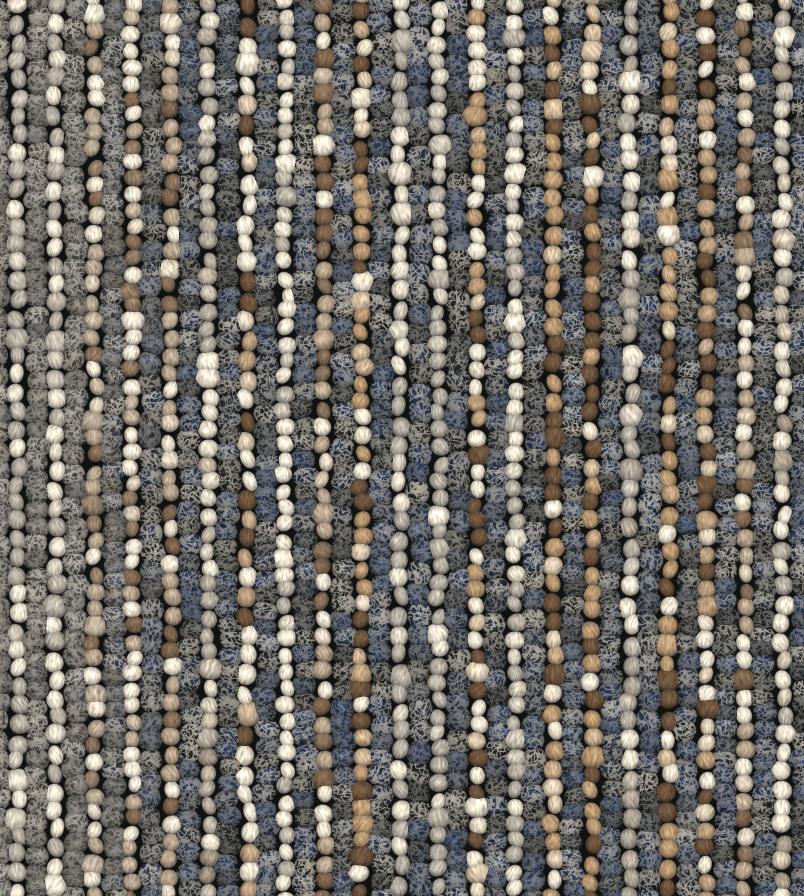
This texture is drawn by a Shadertoy shader. Its source:

```glsl
// Loop-pile carpet: columns of pale beads between columns of dark, hairy yarn.
#define COLUMNS 21.0      // bead columns across the canvas
#define ROWS 51.0         // average tufts down the canvas
#define OFFSET 0.41       // sideways shift, in strands
#define JITTER 0.28       // scatter of each tuft
#define FIBRE_WIDTH 0.17  // thickness of the loose hairs
#define CREAM vec3(0.97, 0.93, 0.85)
#define STONE vec3(0.73, 0.70, 0.65)
#define TAN vec3(0.74, 0.61, 0.46)
#define BROWN vec3(0.44, 0.34, 0.25)
#define CHARCOAL vec3(0.15, 0.16, 0.16)
#define NAVY vec3(0.17, 0.22, 0.31)
#define TAUPE vec3(0.39, 0.37, 0.34)

struct Tuft {
    float top;    // height used to decide which tuft is visible
    float depth;  // 1 at the crown, 0 at the rim
    float up;     // vertical position inside the tuft
    vec2 local;   // rotated coordinates inside the tuft
    vec2 id;      // strand and row
};

vec2 hash2(vec2 p) {
    vec3 q = fract(p.xyx * vec3(0.1031, 0.1030, 0.0973));
    q += dot(q, q.yzx + 33.33);
    return fract((q.xx + q.yz) * q.zy);
}

float corner(vec2 cell, vec2 f, vec2 o) {
    return dot(hash2(cell + o) * 2.0 - 1.0, f - o);
}

float gradientNoise(vec2 p) {
    vec2 i = floor(p), f = fract(p);
    vec2 u = f * f * f * (f * (f * 6.0 - 15.0) + 10.0);
    vec2 e = vec2(0.0, 1.0);
    return mix(mix(corner(i, f, e.xx), corner(i, f, e.yx), u.x),
               mix(corner(i, f, e.xy), corner(i, f, e.yy), u.x), u.y);
}

mat2 rotation(float a) {
    return mat2(cos(a), sin(a), -sin(a), cos(a));
}

bool isBead(float strand) {
    return mod(strand, 2.0) < 0.5;
}

// Thin curled lines along the zero crossings of warped noise.
float fibres(vec2 p) {
    p += 0.7 * vec2(gradientNoise(p * 0.8), gradientNoise(p * 0.8 + 17.0));
    return 1.0 - smoothstep(0.0, FIBRE_WIDTH, abs(gradientNoise(p)));
}

// Topmost of the jittered ellipsoids around q.
Tuft findTuft(vec2 q) {
    Tuft best = Tuft(0.0, 0.0, 0.0, vec2(0.0), floor(q));
    for (float i = -1.0; i <= 1.0; i++) {
        float strand = floor(q.x) + i;
        bool bead = isBead(strand);
        vec2 trait = hash2(vec2(strand, 7.0));
        float y = q.y * mix(0.88, 1.12, trait.x) + trait.y * 10.0;
        float x = q.x - strand - 0.5 + 0.2 * gradientNoise(vec2(strand * 3.7, q.y * 0.25));
        for (float j = -1.0; j <= 1.0; j++) {
            vec2 id = vec2(strand, floor(y) + j);
            vec2 r = hash2(id), s = hash2(id + 91.0);
            vec2 size = bead ? vec2(mix(0.38, 0.62, s.x), 0.58) : vec2(0.66, 0.74);
            if (bead && s.x > 0.92) size *= 1.2;
            vec2 d = vec2(x, y - id.y - 0.5) - (r - 0.5) * JITTER;
            float up = d.y;
            d = rotation((s.y - 0.5) * (bead ? 1.0 : 1.8)) * d / size;
            float depth = 1.0 - dot(d, d);
            float top = depth + 0.2 * r.y * step(0.0, depth);
            if (top > best.top) best = Tuft(top, max(depth, 0.0), up, d, id);
        }
    }
    return best;
}

// Beads: each strand leans to its own tone, each bead varies around it.
vec3 beadColour(Tuft t, float shade) {
    vec2 trait = hash2(vec2(t.id.x, 43.0)), r = hash2(t.id + 57.0);
    vec3 base = mix(STONE, TAN, smoothstep(0.25, 0.75, trait.x));
    base = mix(base, CREAM, smoothstep(0.3, 0.75, r.x + 0.5 * (trait.y - 0.5)));
    base = mix(base, BROWN, step(0.76, r.y) * smoothstep(0.2, 0.6, trait.x));
    float streak = gradientNoise(t.local * vec2(5.0, 1.6) + t.id * 7.3);
    return base * (1.0 + 0.4 * streak) * shade;
}

// Yarn: dark mottled body with pale hairs; greyer towards the left edge.
vec3 yarnColour(Tuft t, float shade, float x) {
    vec2 r = hash2(t.id + 29.0);
    float mottle = gradientNoise(t.local * 1.7 + t.id * 3.1);
    float grey = 1.0 - smoothstep(0.08, 0.24, x + 0.06 * (r.y - 0.5));
    vec3 base = mix(mix(CHARCOAL, NAVY, smoothstep(0.1, 0.8, r.x)), TAUPE, 0.75 * grey);
    base *= 1.0 + 0.8 * mottle;
    float hair = max(fibres(t.local * vec2(1.5, 2.6) + t.id * 5.3),
                     fibres(t.local.yx * vec2(1.8, 3.0) + t.id * 8.9 + 40.0));
    vec3 pale = mix(STONE, CREAM, 0.3) * (0.45 + 0.55 * shade);
    return mix(base * shade, pale, hair * mix(0.35, 0.85, r.y));
}

vec3 carpet(vec2 p) {
    Tuft t = findTuft(p * vec2(2.0 * COLUMNS, ROWS) - vec2(OFFSET, 0.0));
    float shade = 0.25 + 0.8 * sqrt(t.depth) + 0.22 * t.up;
    vec3 colour = isBead(t.id.x) ? beadColour(t, shade) : yarnColour(t, shade, p.x);
    return mix(CHARCOAL * 0.45, colour, smoothstep(0.0, 0.22, t.depth));
}

void mainImage(out vec4 fragColor, in vec2 fragCoord) {
    // Four samples per pixel smooth the edges.
    vec3 sum = vec3(0.0);
    for (int k = 0; k < 4; k++) {
        vec2 shift = vec2(k % 2, k / 2) * 0.5 - 0.25;
        sum += carpet((fragCoord + shift) / iResolution.xy);
    }
    fragColor = vec4(clamp(sum * 0.25, 0.0, 1.0), 1.0);
}
```
